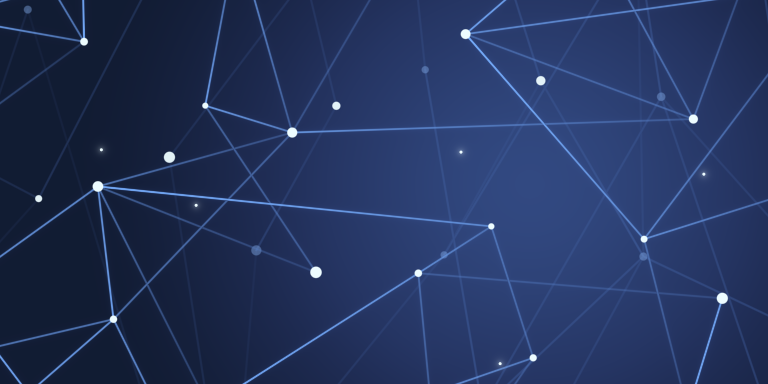
Write a Shadertoy shader that draws this background.

```glsl
// A glowing web of nodes and thin links over a deep blue radial gradient.
// Each layer jitters one node per cell of a turned grid, then links nodes
// to randomly chosen neighbours; a faint layer lies behind a bright one.

const vec3 GLOW_BLUE = vec3(0.195, 0.285, 0.505);
const vec3 MID_BLUE  = vec3(0.130, 0.183, 0.350);
const vec3 DARK_BLUE = vec3(0.068, 0.108, 0.200);
const vec3 LINK_DIM  = vec3(0.25, 0.37, 0.62);
const vec3 LINK_LIT  = vec3(0.47, 0.69, 1.00);
const vec3 NODE_DIM  = vec3(0.50, 0.66, 0.90);
const vec3 NODE_LIT  = vec3(0.93, 0.99, 1.00);

const vec2  GLOW_CENTER = vec2(0.69, 0.52);  // fraction of the canvas
const float FRONT_CELL  = 0.37;              // lengths in canvas heights
const float BACK_CELL   = 0.43;
const float FRONT_TURN  = 0.38;
const float BACK_TURN   = -0.55;
const float LINK_HALF   = 0.0027;
const float NODE_MIN    = 0.0075;
const float NODE_MAX    = 0.0150;
const float NODE_MARGIN = 0.12;              // keeps nodes off cell borders
const float SPARK_CELL  = 0.34;
const float SPARK_SHARE = 0.35;
const float SPARK_SIZE  = 0.0042;

const int LINK_KINDS = 6;
const vec2 LINK_STEPS[LINK_KINDS] = vec2[](
    vec2(1, 0), vec2(0, 1), vec2(1, 1), vec2(1, -1), vec2(2, 1), vec2(1, 2));

vec3 hash3(vec2 p) {
    vec3 q = fract(p.xyx * vec3(0.1031, 0.1030, 0.0973));
    q += dot(q, q.yxz + 33.33);
    return fract((q.xxy + q.yzz) * q.zyx);
}

mat2 rotation(float angle) {
    float c = cos(angle), s = sin(angle);
    return mat2(c, s, -s, c);
}

// Antialiased fill of a shape at signed distance d.
float fill(float d) {
    float aa = 0.8 / iResolution.y;
    return 1.0 - smoothstep(-aa, aa, d);
}

vec2 nodePosition(vec2 cell, float seed) {
    return cell + mix(vec2(NODE_MARGIN), vec2(1.0 - NODE_MARGIN), hash3(cell + seed).xy);
}

// Distance to segment ab in x, position along it in y.
vec2 segment(vec2 p, vec2 a, vec2 b) {
    vec2 ab = b - a;
    float t = clamp(dot(p - a, ab) / dot(ab, ab), 0.0, 1.0);
    return vec2(length(p - a - ab * t), t);
}

// Link strength in x, link halo in y, node cover in z, node light in w.
vec4 network(vec2 p, float size, float seed, float density) {
    vec4 web = vec4(0.0);
    p /= size;
    vec2 home = floor(p);
    for (int y = -2; y <= 1; y++)
    for (int x = -2; x <= 0; x++) {
        vec2 cell = home + vec2(x, y);
        vec2 a = nodePosition(cell, seed);
        float hub = hash3(cell + seed + 41.0).x;
        for (int k = 0; k < LINK_KINDS; k++) {
            vec3 h = hash3(cell + seed + 7.31 * float(k + 1));
            if (h.x > density * mix(0.5, 1.5, hub)) continue;
            vec2 s = segment(p, a, nodePosition(cell + LINK_STEPS[k], seed));
            float light = mix(0.35, 1.0, h.y) * mix(1.0, mix(0.4, 1.0, h.z), s.y);
            float d = s.x * size;
            web.x = max(web.x, light * fill(d - LINK_HALF));
            web.y = max(web.y, light * exp(-d / 0.006));
        }
    }
    vec3 h = hash3(home + seed + 83.0);
    float d = length(p - nodePosition(home, seed)) * size;
    web.z = fill(d - mix(NODE_MIN, NODE_MAX, h.x));
    web.w = h.y;
    return web;
}

vec3 backdrop(vec2 uv) {
    float d = length((uv - GLOW_CENTER) * vec2(1.0, 0.52));
    vec3 color = mix(GLOW_BLUE, MID_BLUE, smoothstep(0.0, 0.40, d));
    return mix(color, DARK_BLUE, smoothstep(0.25, 0.60, d));
}

// Small unlinked points of light with a soft halo.
float sparks(vec2 p) {
    vec2 cell = floor(p / SPARK_CELL);
    float on = step(hash3(cell + 151.0).z, SPARK_SHARE);
    float d = length(p - nodePosition(cell, 119.0) * SPARK_CELL);
    return on * max(fill(d - SPARK_SIZE), 0.4 * exp(-d / 0.007));
}

void mainImage(out vec4 fragColor, in vec2 fragCoord) {
    vec2 uv = fragCoord / iResolution.xy;
    vec2 p = fragCoord / iResolution.y;
    vec3 color = backdrop(uv);

    // Faint rear web, weaker toward the dark side
    vec4 back = network(rotation(BACK_TURN) * p, BACK_CELL, 211.0, 0.27);
    color = mix(color, LINK_DIM, back.x * mix(0.35, 0.70, uv.x));
    color = mix(color, mix(NODE_DIM, NODE_LIT, step(0.6, back.w)),
                back.z * mix(0.45, 0.95, step(0.6, back.w)));

    // Bright front web
    vec4 front = network(rotation(FRONT_TURN) * p, FRONT_CELL, 17.0, 0.30);
    color += LINK_DIM * front.y * 0.12;
    color = mix(color, mix(LINK_DIM, LINK_LIT, front.x), min(front.x * 1.2, 0.95));
    color = mix(color, NODE_LIT, front.z);

    color = mix(color, NODE_LIT, sparks(p));
    fragColor = vec4(color, 1.0);
}
```
